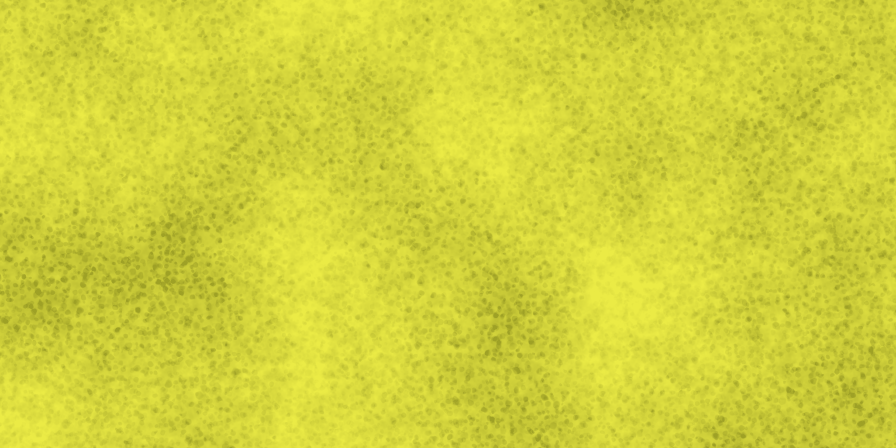
A Shadertoy shader for this texture:

```glsl
// Mottled yellow sponge-like surface: soft clouds, fine grain and scattered darker speckles.

const vec3 DARK_OLIVE = vec3(0.62, 0.63, 0.15);
const vec3 LIGHT_YELLOW = vec3(0.92, 0.92, 0.27);
const float BASE_TONE = 0.755;
const float CLOUD_SCALE = 2.8;      // clouds per canvas height
const float CLOUD_CONTRAST = 0.85;
const float GRAIN_SCALE = 55.0;
const float GRAIN_CONTRAST = 0.42;
const int SPECKLE_LAYERS = 4;
const float SPECKLE_SCALE = 46.0;   // speckle cells per canvas height
const float SPECKLE_SHARE = 0.72;   // part of the cells that hold a speckle
const vec2 SPECKLE_RADIUS = vec2(0.17, 0.38);
const vec2 SPECKLE_STRENGTH = vec2(0.04, 0.23);
const float SPECKLE_BLUR = 0.11;

// Integer hash: three random values per lattice cell and seed
vec3 hash3(vec2 cell, int seed) {
    uvec3 v = uvec3(ivec3(ivec2(cell), seed)) * 1664525u + 1013904223u;
    v += v.yzx * v.zxy;
    v ^= v >> 16u;
    v += v.yzx * v.zxy;
    return vec3(v >> 8u) / 16777216.0;
}

float valueNoise(vec2 p, int seed) {
    vec2 cell = floor(p);
    vec2 f = fract(p);
    f = f * f * (3.0 - 2.0 * f);
    float bottom = mix(hash3(cell, seed).x, hash3(cell + vec2(1, 0), seed).x, f.x);
    float top = mix(hash3(cell + vec2(0, 1), seed).x, hash3(cell + vec2(1, 1), seed).x, f.x);
    return mix(bottom, top, f.y);
}

// Octaves are turned against each other to hide the lattice
float fbm(vec2 p, int octaves, int seed) {
    const mat2 TURN = mat2(1.6, 1.2, -1.2, 1.6);
    float sum = 0.0, total = 0.0, weight = 1.0;
    for (int i = 0; i < octaves; i++) {
        sum += weight * valueNoise(p, seed + i);
        total += weight;
        weight *= 0.55;
        p = TURN * p + 3.7;
    }
    return sum / total;
}

// Darkening by one layer of soft round speckles
float speckles(vec2 p, int seed) {
    vec2 home = floor(p);
    float shade = 0.0;
    for (int y = -1; y <= 1; y++) {
        for (int x = -1; x <= 1; x++) {
            vec2 cell = home + vec2(x, y);
            vec3 place = hash3(cell, seed);
            vec3 look = hash3(cell, seed + 50);
            float radius = mix(SPECKLE_RADIUS.x, SPECKLE_RADIUS.y, look.x);
            float strength = mix(SPECKLE_STRENGTH.x, SPECKLE_STRENGTH.y, look.y);
            float dist = length(p - cell - place.xy);
            float disc = 1.0 - smoothstep(radius - SPECKLE_BLUR, radius + SPECKLE_BLUR, dist);
            shade += disc * strength * step(place.z, SPECKLE_SHARE);
        }
    }
    return shade;
}

void mainImage(out vec4 fragColor, in vec2 fragCoord) {
    vec2 p = fragCoord / iResolution.y;

    // Broad clouds and fine grain
    float cloud = fbm(p * CLOUD_SCALE, 4, 11) - 0.5;
    float grain = fbm(p * GRAIN_SCALE, 3, 31) - 0.5;
    float tone = BASE_TONE - CLOUD_CONTRAST * cloud + GRAIN_CONTRAST * grain;

    // Speckles, a little uneven in outline and stronger inside the dark clouds
    vec2 wobble = 0.2 * vec2(valueNoise(p * 130.0, 61), valueNoise(p * 130.0, 62));
    float density = clamp(1.0 + 2.2 * cloud, 0.4, 1.6);
    for (int i = 0; i < SPECKLE_LAYERS; i++) {
        float layer = float(i);
        vec2 q = p * SPECKLE_SCALE * (1.0 + 0.13 * layer) + wobble + 7.3 * layer;
        tone -= density * speckles(q, 100 + 7 * i);
    }

    fragColor = vec4(mix(DARK_OLIVE, LIGHT_YELLOW, clamp(tone, 0.0, 1.0)), 1.0);
}
```
